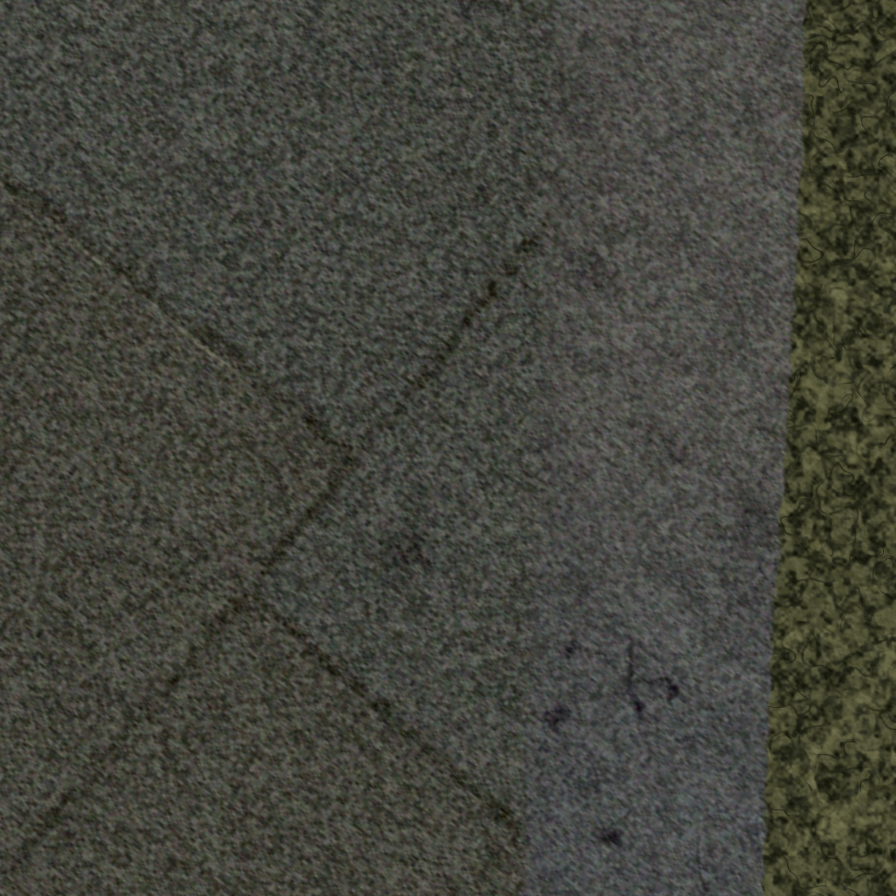
A three.js fragment shader for this texture:

```glsl
// Worn concrete paving with diagonal joints, a pale kerb strip and mossy grass.
// Regions are split by soft edges; segment distances carve joints and cracks,
// and layered value noise supplies the grain, stains and tangled turf.
varying vec2 vUv;

const vec3 SLAB = vec3(0.265, 0.272, 0.246);
const vec3 SLAB_WARM = vec3(0.258, 0.256, 0.218);
const vec3 KERB = vec3(0.306, 0.304, 0.286);
const vec3 KERB_COOL = vec3(0.284, 0.292, 0.290);
const vec3 JOINT = vec3(0.165, 0.160, 0.120);
const vec3 PIT = vec3(0.085, 0.075, 0.095);
const vec3 TURF_DARK = vec3(0.110, 0.118, 0.070);
const vec3 TURF_MID = vec3(0.320, 0.325, 0.215);
const vec3 TURF_LIGHT = vec3(0.465, 0.455, 0.310);
const float GRAIN_FREQ = 205.0;
const float GRAIN_GAIN = 0.30;
const float TURF_FREQ = 62.0;
const float JOINT_WIDTH = 0.0125;

float hash(vec2 p) {
  vec3 q = fract(vec3(p.xyx) * 0.1031);
  q += dot(q, q.yzx + 33.33);
  return fract((q.x + q.y) * q.z);
}

float noise(vec2 p) {
  vec2 i = floor(p), f = fract(p);
  f = f * f * (3.0 - 2.0 * f);
  return mix(mix(hash(i), hash(i + vec2(1.0, 0.0)), f.x),
             mix(hash(i + vec2(0.0, 1.0)), hash(i + 1.0), f.x), f.y);
}

float fbm(vec2 p) {
  float sum = 0.0, gain = 0.5;
  for (int i = 0; i < 4; i++) {
    sum += gain * noise(p);
    p = mat2(1.6, 1.2, -1.2, 1.6) * p + 7.3;
    gain *= 0.5;
  }
  return sum / 0.9375;
}

float segment(vec2 p, vec2 a, vec2 b) {
  vec2 d = b - a;
  return length(p - a - d * clamp(dot(p - a, d) / dot(d, d), 0.0, 1.0));
}

float line(vec2 p, vec2 a, vec2 b, float width) {
  return 1.0 - smoothstep(width * 0.1, width, segment(p, a, b));
}

float blob(vec2 p, vec2 center, vec2 radius) {
  vec2 d = (p - center) / radius;
  return exp(-dot(d, d));
}

// Fine grain stretched along the falling diagonal.
float grain(vec2 p) {
  vec2 q = mat2(0.8, 0.6, -0.6, 0.8) * p;
  q *= vec2(0.8, 1.25) * GRAIN_FREQ;
  return 0.6 * noise(q) + 0.4 * noise(q * 1.7 + 31.0) - 0.5;
}

vec3 turf(vec2 p) {
  vec2 warp = vec2(noise(p * 60.0), noise(p * 60.0 + 40.0)) - 0.5;
  vec2 q = p * TURF_FREQ + warp * 1.6;
  float vein = 1.0 - smoothstep(0.0, 0.16, abs(noise(q) - 0.48));
  float fine = 0.6 * noise(p * 120.0 + warp) + 0.4 * noise(p * 230.0 + 17.0);
  vec3 c = mix(TURF_DARK, TURF_MID, smoothstep(0.12, 0.72, fine));
  c = mix(c, TURF_DARK, vein * 0.6);
  float tuft = 0.7 * smoothstep(0.60, 0.85, noise(q * 0.8 + 15.0));
  tuft += blob(p, vec2(0.937, 0.668), vec2(0.014));
  tuft += blob(p, vec2(0.995, 0.785), vec2(0.015));
  tuft += blob(p, vec2(0.963, 0.222), vec2(0.020, 0.013));
  tuft += blob(p, vec2(0.932, 0.073), vec2(0.014));
  return mix(c, TURF_LIGHT, min(tuft, 1.0) * (0.25 + 0.6 * fine));
}

void main() {
  vec2 p = vUv;
  vec2 wobble = vec2(noise(p * 70.0), noise(p * 70.0 + 50.0)) - 0.5;
  vec2 w = p + wobble * 0.010;
  float speck = grain(p);

  // Slabs: warmer below the left joint and in the bottom triangle.
  float crossX = 0.28 + (p.y - 0.342) * (p.y > 0.342 ? 0.808 : 0.861);
  float below = smoothstep(-0.02, 0.02, 0.807 - 0.8 * p.x - p.y);
  float left = smoothstep(-0.02, 0.02, crossX - p.x);
  float bottom = smoothstep(-0.02, 0.02, 0.586 - 0.884 * p.x - p.y);
  vec3 color = mix(SLAB, SLAB_WARM, max(below * left, bottom) * 0.8);

  // Kerb strip with a soft inner edge, cooler lower end and diagonal wear.
  float kerbX = mix(0.580, 0.615, p.y);
  float kerb = smoothstep(-0.008, 0.016, w.x - kerbX);
  float wear = fbm(mat2(0.8, 0.6, -0.6, 0.8) * p * vec2(22.0, 45.0));
  vec3 kerbColor = mix(KERB_COOL, KERB, smoothstep(0.1, 0.6, p.y));
  kerbColor *= 0.94 + 0.07 * smoothstep(0.0, 0.12, p.x - kerbX);
  kerbColor *= 0.86 + 0.28 * wear;
  color = mix(color, kerbColor, kerb);
  color *= 0.95 + 0.10 * fbm(p * 14.0);

  // Joints, broken up by noise, and the pale chipped lip.
  float joint = line(w, vec2(0.0, 0.807), vec2(0.390, 0.495), JOINT_WIDTH);
  joint = max(joint, line(w, vec2(0.612, 0.753), vec2(0.28, 0.342), JOINT_WIDTH));
  joint = max(joint, line(w, vec2(0.28, 0.342), vec2(0.02, 0.04), JOINT_WIDTH));
  joint = max(joint, line(w, vec2(0.286, 0.333), vec2(0.58, 0.073), JOINT_WIDTH));
  color = mix(color, JOINT, joint * (0.25 + 0.7 * noise(p * 75.0)) * (1.0 - kerb));
  float lip = line(p + wobble * 0.002, vec2(0.04, 0.765), vec2(0.28, 0.57), 0.004);
  color += lip * vec3(0.12, 0.12, 0.10) * (0.3 + 0.7 * noise(p * 40.0));

  // Soft stains, then pits and broken hooked cracks.
  float stain = blob(w, vec2(0.449, 0.385), vec2(0.032, 0.022));
  stain += 0.7 * blob(w, vec2(0.651, 0.694), vec2(0.014, 0.026));
  stain += 0.7 * blob(w, vec2(0.736, 0.499), vec2(0.026, 0.020));
  stain += 0.8 * blob(w, vec2(0.840, 0.434), vec2(0.030, 0.035));
  color *= 1.0 - 0.40 * stain * noise(p * 75.0) - 0.06 * stain;
  float crack = line(w, vec2(0.703, 0.284), vec2(0.701, 0.232), 0.006) * 0.6;
  crack = max(crack, line(w, vec2(0.701, 0.232), vec2(0.716, 0.199), 0.009));
  crack = max(crack, line(w, vec2(0.703, 0.240), vec2(0.749, 0.241), 0.006) * 0.6);
  crack = max(crack, line(w, vec2(0.749, 0.241), vec2(0.750, 0.222), 0.008));
  crack = max(crack, line(w, vec2(0.779, 0.056), vec2(0.787, 0.010), 0.006) * 0.6);
  float pit = crack * (0.3 + 0.7 * noise(p * 90.0));
  pit += blob(w, vec2(0.638, 0.273), vec2(0.011, 0.009));
  pit += 1.2 * blob(w, vec2(0.625, 0.203), vec2(0.014, 0.011));
  pit += blob(w, vec2(0.681, 0.066), vec2(0.009, 0.007));
  color = mix(color, PIT, min(pit, 1.0) * 0.8);

  // Grain and faint colour flecks.
  vec2 fleck = p * 230.0;
  color += speck * GRAIN_GAIN * mix(1.0, 0.85, kerb);
  color += (vec3(noise(fleck), noise(fleck + 9.0), noise(fleck + 23.0)) - 0.5) * 0.045;

  // Grass along the gently curved right edge.
  float grassX = mix(0.853, 0.898, p.y) + 0.004 * sin((p.y - 0.45) * 5.5);
  float grass = smoothstep(-0.003, 0.003, p.x + wobble.x * 0.006 - grassX);
  color = mix(color, turf(p) + speck * 0.14, grass);
  gl_FragColor = vec4(clamp(color, 0.0, 1.0), 1.0);
}
```
